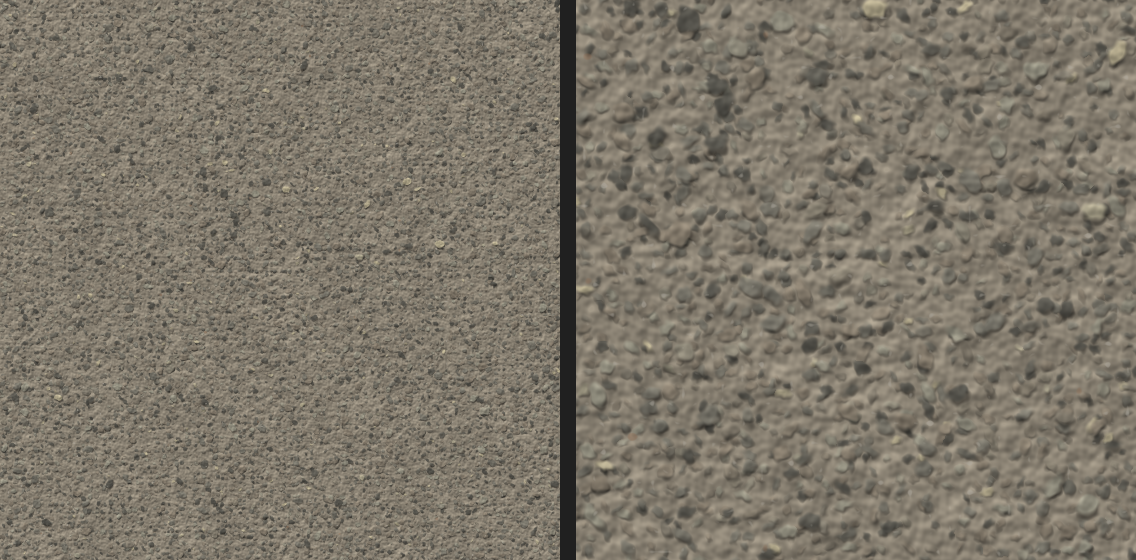
Left: the whole. Right: its middle third, enlarged.
Write a three.js fragment shader that draws this texture.

```glsl
varying vec2 vUv;

vec2 hash2(vec2 p) {
  vec3 q = fract(p.xyx * vec3(0.1031, 0.1030, 0.0973));
  q += dot(q, q.yzx + 33.33);
  return fract((q.xx + q.yz) * q.zy);
}

float cornerSlope(vec2 cell, vec2 offset) {
  float angle = 6.2832 * hash2(cell).x;
  return dot(vec2(cos(angle), sin(angle)), offset);
}

float gradientNoise(vec2 p) {
  vec2 i = floor(p), f = p - i;
  vec2 u = f * f * f * (f * (f * 6.0 - 15.0) + 10.0);
  vec2 e = vec2(1.0, 0.0);
  return mix(mix(cornerSlope(i, f), cornerSlope(i + e, f - e), u.x),
             mix(cornerSlope(i + e.yx, f - e.yx), cornerSlope(i + 1.0, f - 1.0), u.x), u.y);
}

// Rough cement surface: lumps, grit and fine sand
float surfaceHeight(vec2 p) {
  return gradientNoise(p * 63.0)
       + 0.7 * gradientNoise(p * 121.0 + 17.0)
       + 0.45 * gradientNoise(p * 225.0 + 41.0);
}

// Mostly grey and tan stones, some dark slate, a few pale chips
vec3 stoneColor(float pick) {
  vec3 slate = vec3(0.32, 0.315, 0.29);
  vec3 grey = vec3(0.46, 0.45, 0.41);
  vec3 tan_ = vec3(0.53, 0.49, 0.43);
  vec3 lichen = vec3(0.57, 0.56, 0.50);
  vec3 pale = vec3(0.72, 0.68, 0.56);
  vec3 color = mix(slate, grey, smoothstep(0.08, 0.28, pick));
  color = mix(color, tan_, smoothstep(0.4, 0.6, pick));
  color = mix(color, lichen, smoothstep(0.75, 0.9, pick));
  return mix(color, pale, smoothstep(0.975, 0.99, pick));
}

float ellipseDistance(vec2 p, vec2 radii) {
  return (length(p / radii) - 1.0) * radii.y;
}

// One layer of scattered stones, each with a shadow on its lower side
vec3 addStones(vec3 ground, vec2 uv, float cells, float density, float seed) {
  vec2 p = uv * cells;
  vec2 wobble = 0.16 * vec2(gradientNoise(p * 2.6 + seed), gradientNoise(p * 2.6 + seed + 71.0));
  float nearest = 9.0, shadow = 9.0, pick = 0.0, facing = 0.0;
  for (int y = -1; y <= 1; y++) {
    for (int x = -1; x <= 1; x++) {
      vec2 cell = floor(p) + vec2(x, y);
      vec2 place = hash2(cell + seed);
      vec2 look = hash2(cell + seed + 57.0);
      vec2 form = hash2(cell + seed + 113.0);
      if (form.x > density) continue;
      vec2 q = p - cell - 0.2 - 0.6 * place + wobble;
      float angle = (look.x - 0.5) * 2.6;
      mat2 turn = mat2(cos(angle), -sin(angle), sin(angle), cos(angle));
      float halfLength = mix(0.22, 0.46, form.y);
      vec2 radii = halfLength * vec2(1.0, mix(0.42, 0.85, fract(look.x * 7.3 + form.y)));
      float d = ellipseDistance(turn * q, radii);
      shadow = min(shadow, ellipseDistance(turn * (q + vec2(-0.05, 0.13)), radii));
      if (d < nearest) {
        nearest = d;
        pick = look.y;
        facing = q.y / halfLength;
      }
    }
  }
  float soft = 0.0013 * cells;
  vec3 color = ground * (1.0 - 0.37 * (1.0 - smoothstep(-soft, soft, shadow)));
  vec3 stone = stoneColor(pick) * (1.0 + 0.09 * facing);
  return mix(color, stone, 0.85 * (1.0 - smoothstep(-soft, soft, nearest)));
}

void main() {
  // Cement with faint broad stains
  vec3 color = vec3(0.535, 0.503, 0.447);
  color *= 1.0 + 0.06 * gradientNoise(vUv * 9.0) + 0.10 * gradientNoise(vUv * 34.0 + 5.0);

  // Aggregate from fine to coarse
  color = addStones(color, vUv, 125.0, 0.55, 11.0);
  color = addStones(color, vUv, 84.0, 0.48, 203.0);
  color = addStones(color, vUv, 54.0, 0.22, 431.0);

  // Light from above over the rough relief
  float slope = surfaceHeight(vUv) - surfaceHeight(vUv + vec2(-0.0011, 0.0024));
  color *= 1.0 + 0.40 * clamp(slope, -0.8, 0.6);

  // Small mineral glints and rusty specks
  float glint = smoothstep(0.40, 0.60, gradientNoise(vUv * 170.0 + 90.0));
  color = mix(color, vec3(0.70, 0.68, 0.64), 0.5 * glint);
  float rust = smoothstep(0.56, 0.64, gradientNoise(vUv * 75.0 + 300.0));
  color = mix(color, vec3(0.55, 0.41, 0.31), 0.4 * rust);

  gl_FragColor = vec4(clamp(color, 0.0, 1.0), 1.0);
}
```
